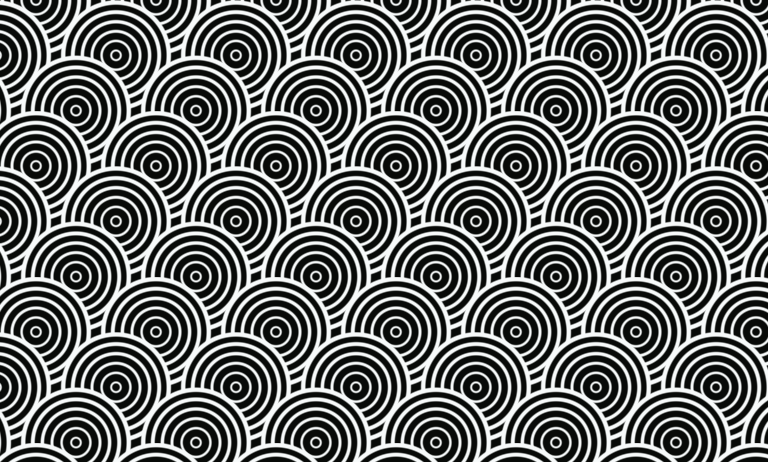
Give the GLSL for this pattern, as a WebGL 2 fragment shader.

```glsl
#version 300 es
precision highp float;
// Overlapping scales of concentric white rings on near-black discs.
// Each row steps a third of a pitch to the left; lower rows cover upper ones.
// Lengths are in pitches, the distance between neighbouring disc centres.

uniform vec2 u_resolution;
out vec4 fragColor;

const vec3 INK = vec3(0.03, 0.04, 0.03);
const vec3 PAPER = vec3(0.97, 0.98, 0.98);

const float PITCHES_ACROSS = 6.4;
const float ROW_HEIGHT = 0.461;
const float ROW_SHIFT = -1.0 / 3.0;
const float FIRST_X = 0.3;            // disc centre in row 0, on the top edge

const float RING_COUNT = 6.0;
const float RING_STEP = 0.08;
const float INNER_HALF_WIDTH = 0.0083;
const float OUTER_HALF_WIDTH = 0.0183;
const float DISC_RADIUS = (RING_COUNT - 0.5) * RING_STEP + OUTER_HALF_WIDTH;
const float EDGE_SOFTNESS = 0.0085;

// Coverage of a shape from its signed distance, negative inside.
float coverage(float dist, float blur) {
    return 1.0 - smoothstep(-blur, blur, dist);
}

// Signed distance to the nearest ring; lines thicken towards the rim.
float ringDistance(float radius) {
    float ring = clamp(floor(radius / RING_STEP), 0.0, RING_COUNT - 1.0);
    float halfWidth = mix(INNER_HALF_WIDTH, OUTER_HALF_WIDTH, ring / (RING_COUNT - 1.0));
    return abs(radius - (ring + 0.5) * RING_STEP) - halfWidth;
}

// Distance from p to the closest disc centre of a row.
float centreDistance(vec2 p, float row) {
    float x = p.x - FIRST_X - row * ROW_SHIFT;
    return length(vec2(fract(x + 0.5) - 0.5, p.y - row * ROW_HEIGHT));
}

void main() {
    // Pitch units, with y running down from the top edge
    float pixel = PITCHES_ACROSS / u_resolution.x;
    vec2 p = vec2(gl_FragCoord.x, u_resolution.y - gl_FragCoord.y) * pixel;
    float blur = max(EDGE_SOFTNESS, 0.5 * pixel);

    // Only the rows just above and below can reach this point; paint back to front
    float upperRow = floor(p.y / ROW_HEIGHT);
    vec3 color = INK;
    for (int i = 0; i < 2; i++) {
        float radius = centreDistance(p, upperRow + float(i));
        vec3 disc = mix(INK, PAPER, coverage(ringDistance(radius), blur));
        // The rim blends only once, through the disc edge
        if (radius > DISC_RADIUS - OUTER_HALF_WIDTH) disc = PAPER;
        color = mix(color, disc, coverage(radius - DISC_RADIUS, blur));
    }
    fragColor = vec4(color, 1.0);
}
```
